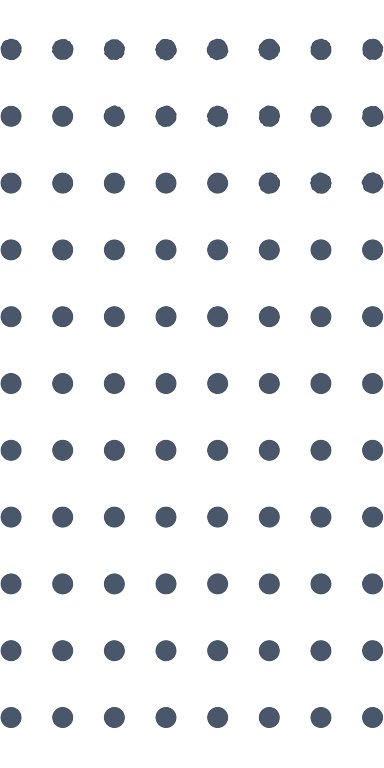
Give the GLSL for this pattern, as a WebGL 1 fragment shader.

```glsl
precision highp float;
// A grid of slate dots on white, 8 across and 11 down, drawn as circle distances.
// Each dot has a thin darker rim and a faint teal fringe; the dots towards the
// upper right corner have ragged edges made from noise around the circle.

uniform vec2 u_resolution;

// Lengths are in canvas widths.
#define GRID vec2(8.0, 11.0)
#define FIRST_DOT vec2(0.0288, 0.1315)
#define SPACING vec2(0.1345, 0.17396)
#define RADIUS 0.0274
#define RIM_WIDTH 0.0022
#define RAGGED_DEPTH 0.0022
#define RAGGED_TEETH 30.0
#define PAPER vec3(1.0)
#define SLATE vec3(0.29, 0.34, 0.42)
#define DARK_RIM vec3(0.24, 0.30, 0.38)
#define TEAL_FRINGE vec3(0.46, 0.58, 0.60)

float hash(vec2 p) {
  return fract(sin(dot(p, vec2(127.1, 311.7))) * 43758.5453);
}

// Smooth noise around a circle, wrapping after RAGGED_TEETH steps.
float edgeNoise(float turn, float seed) {
  float t = turn * RAGGED_TEETH;
  float i = floor(t);
  float a = hash(vec2(mod(i, RAGGED_TEETH), seed));
  float b = hash(vec2(mod(i + 1.0, RAGGED_TEETH), seed));
  return mix(a, b, smoothstep(0.0, 1.0, t - i)) - 0.5;
}

// 1 for dots in the wedge that narrows downwards from the top row.
float raggedness(vec2 cell) {
  float rowFromTop = GRID.y - 1.0 - cell.y;
  return step(rowFromTop * 2.7 - 1.0, cell.x);
}

void main() {
  vec2 p = gl_FragCoord.xy / u_resolution.x;
  float pixel = 1.0 / u_resolution.x;

  // Nearest dot of the grid.
  vec2 cell = floor((p - FIRST_DOT) / SPACING + 0.5);
  cell = clamp(cell, vec2(0.0), GRID - 1.0);
  vec2 offset = p - FIRST_DOT - cell * SPACING;

  // Circle distance, disturbed where the edge is ragged.
  float ragged = raggedness(cell);
  float turn = atan(offset.y, offset.x) / 6.28318 + 0.5;
  float wobble = edgeNoise(turn, cell.x + GRID.x * cell.y);
  float d = length(offset) - RADIUS;
  d += wobble * RAGGED_DEPTH * mix(0.12, 1.0, ragged);

  // Slate centre, darker rim, teal fringe on the clean dots.
  float rim = smoothstep(-RIM_WIDTH - pixel * 0.5, -RIM_WIDTH + pixel * 0.5, d);
  vec3 ink = mix(SLATE, DARK_RIM, rim * mix(0.35, 1.0, ragged));
  float fringe = smoothstep(-pixel * 0.5, pixel * 0.5, d);
  ink = mix(ink, TEAL_FRINGE, fringe * (1.0 - ragged));

  float cover = 1.0 - smoothstep(-pixel * 0.6, pixel * 0.6, d);
  gl_FragColor = vec4(mix(PAPER, ink, cover), 1.0);
}
```
